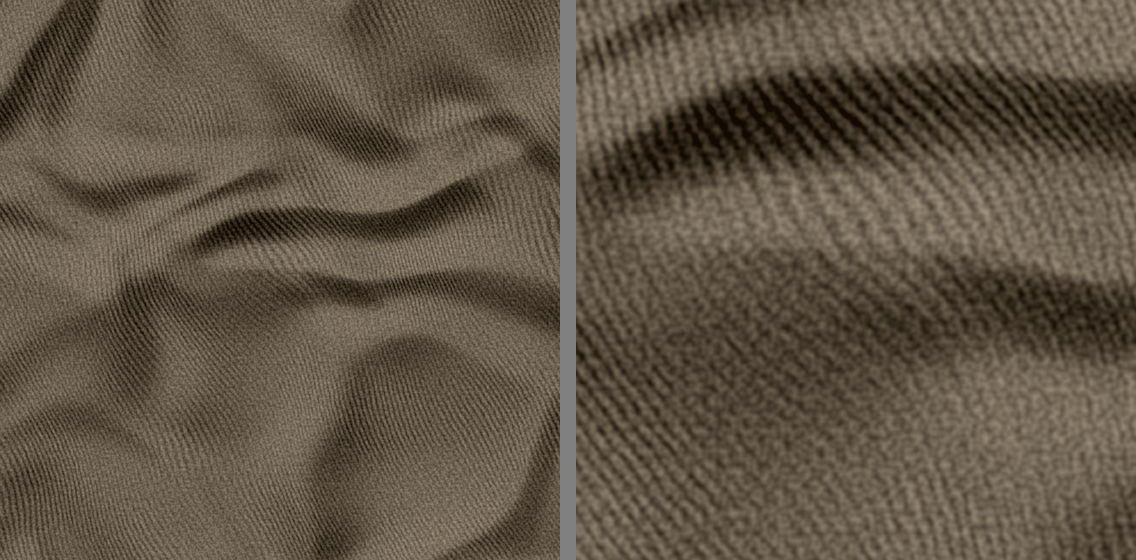
Left: the whole. Right: its middle third, enlarged.
Write a three.js fragment shader that draws this texture.

```glsl
#define FOLD_SCALE 3.2
#define FOLD_WARP 0.9
#define FOLD_DEPTH 0.165
#define FOLD_CONTRAST 0.95
#define RIB_COUNT 112.0
#define RIB_CONTRAST 0.29
#define RIB_DRAPE 0.05
#define GRAIN_SCALE 245.0
#define GRAIN_CONTRAST 0.46
#define SHADOW_COLOR vec3(0.20, 0.16, 0.11)
#define LIGHT_COLOR vec3(0.52, 0.47, 0.40)
#define LIGHT_DIR vec3(-0.35, 0.65, 0.67)

varying vec2 vUv;

const float TAU = 6.28319;

// Gradient noise
vec2 cellGradient(vec2 cell) {
  vec3 h = fract(cell.xyx * vec3(0.1031, 0.1030, 0.0973));
  h += dot(h, h.yzx + 33.33);
  float angle = TAU * fract((h.x + h.y) * h.z);
  return vec2(cos(angle), sin(angle));
}

float gradientNoise(vec2 p) {
  vec2 cell = floor(p);
  vec2 f = p - cell;
  vec2 fade = f * f * f * (f * (f * 6.0 - 15.0) + 10.0);
  vec2 e = vec2(1.0, 0.0);
  float a = dot(cellGradient(cell), f);
  float b = dot(cellGradient(cell + e.xy), f - e.xy);
  float c = dot(cellGradient(cell + e.yx), f - e.yx);
  float d = dot(cellGradient(cell + e.xx), f - e.xx);
  return mix(mix(a, b, fade.x), mix(c, d, fade.x), fade.y);
}

vec2 noisePair(vec2 p) {
  return vec2(gradientNoise(p + 13.7), gradientNoise(p + 41.3));
}

// Rounded crease, drawn out along a direction
float crease(vec2 q, vec2 along) {
  vec2 stretched = vec2(dot(q, along) * 0.75, dot(q, vec2(-along.y, along.x)) * 1.5);
  float n = gradientNoise(stretched + 27.0);
  return sqrt(n * n + 0.005);
}

// Draped cloth: broad swells, crossing creases and small dents
float clothHeight(vec2 p) {
  vec2 q = p * FOLD_SCALE + 5.2;
  q += FOLD_WARP * noisePair(q * 0.8);
  float swell = gradientNoise(q);
  float dent = gradientNoise(q * 2.2 + 63.0);
  float creases = crease(q, vec2(0.89, 0.45)) + crease(q + 50.0, vec2(0.57, -0.82));
  return 0.5 * swell - 0.65 * creases + 0.2 * dent;
}

float foldShade(vec2 p, float height) {
  vec2 e = vec2(0.004, 0.0);
  vec2 slope = vec2(clothHeight(p + e.xy), clothHeight(p + e.yx)) - height;
  vec3 normal = normalize(vec3(-slope / e.x * FOLD_DEPTH, 1.0));
  return dot(normal, normalize(LIGHT_DIR));
}

// Twill ribs that bend with the cloth and break up along their length
float twillRibs(vec2 p, float height) {
  vec2 across = normalize(vec2(0.91, 0.41));
  vec2 cloth = p + 0.06 * noisePair(p * 3.5) + RIB_DRAPE * height * vec2(0.8, -0.6);
  float u = dot(cloth, across) * RIB_COUNT;
  float v = dot(cloth, vec2(-across.y, across.x)) * RIB_COUNT;
  u += 0.25 * gradientNoise(cloth * 40.0);
  float wave = sin(TAU * u);
  float beads = gradientNoise(vec2(u * 1.5, v * 0.7));
  return wave * (0.9 + 0.6 * beads) - 0.2 * wave * wave;
}

float threadGrain(vec2 p) {
  return gradientNoise(p * GRAIN_SCALE) + 0.4 * gradientNoise(p * GRAIN_SCALE * 0.47 + 19.0);
}

void main() {
  float height = clothHeight(vUv);
  float shade = foldShade(vUv, height);
  float tone = 0.58 + FOLD_CONTRAST * (shade - 0.55);
  // Highlights roll off softly
  tone -= 0.35 * max(tone - 0.72, 0.0);

  // Ribs show most in patches and on half-shaded slopes
  float patches = smoothstep(-0.25, 0.3, gradientNoise(vUv * 6.0 + 8.0));
  float ribAmount = mix(0.4, 1.0, patches) * mix(1.15, 0.8, smoothstep(0.3, 0.9, tone));
  tone += RIB_CONTRAST * ribAmount * twillRibs(vUv, height);
  tone += GRAIN_CONTRAST * threadGrain(vUv);

  gl_FragColor = vec4(mix(SHADOW_COLOR, LIGHT_COLOR, clamp(tone, -0.4, 1.3)), 1.0);
}
```
